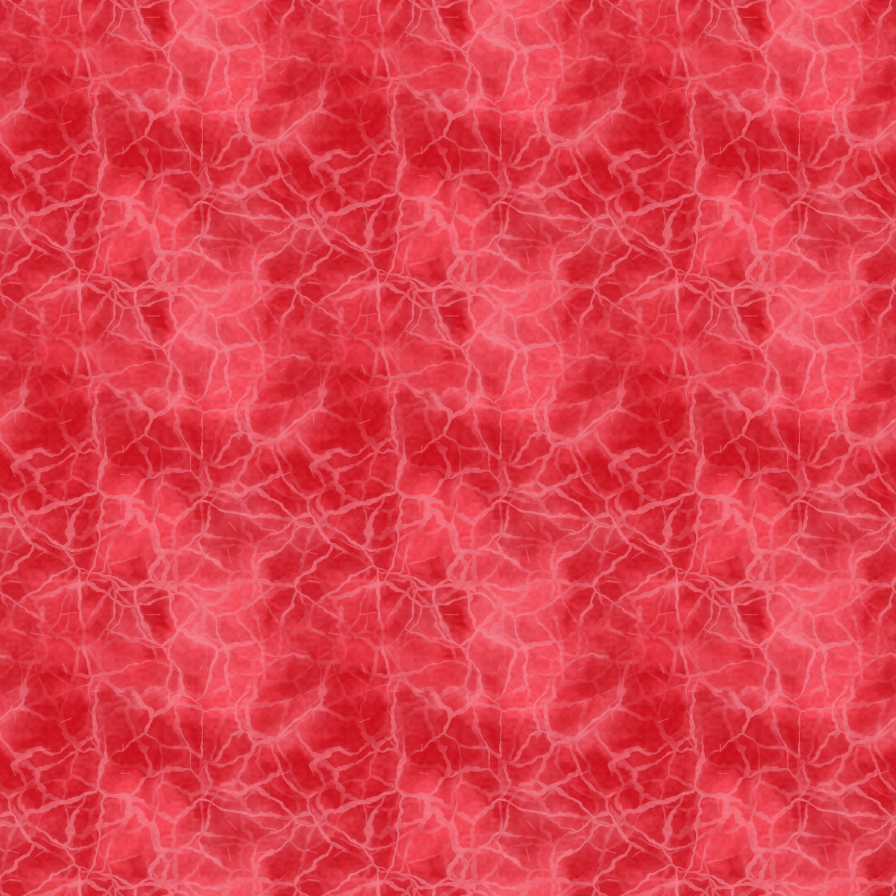
Give the GLSL for this texture, as a WebGL 2 fragment shader.

```glsl
#version 300 es
precision highp float;

uniform vec2 u_resolution;
out vec4 fragColor;

float hash(vec2 p) {
  return fract(sin(dot(p, vec2(127.1, 311.7))) * 43758.5453);
}

// Wraps a lattice cell so everything repeats after n cells
vec2 wrapCell(vec2 cell, float n) {
  return floor(mod(cell + 0.5, n));
}

float noise(vec2 p, float n, float seed) {
  vec2 i = floor(p), f = fract(p);
  f = f * f * f * (f * (f * 6.0 - 15.0) + 10.0);
  vec2 a = wrapCell(i, n) + seed, b = wrapCell(i + 1.0, n) + seed;
  return mix(mix(hash(a), hash(vec2(b.x, a.y)), f.x),
             mix(hash(vec2(a.x, b.y)), hash(b), f.x), f.y);
}

float fbm(vec2 p, float n, float seed) {
  float sum = 0.0, amp = 0.52;
  for (int i = 0; i < 5; i++) {
    sum += amp * noise(p * n, n, seed);
    n *= 2.0;
    amp *= 0.5;
    seed += 7.3;
  }
  return sum;
}

vec2 cellPoint(vec2 cell, float n, float seed) {
  vec2 c = wrapCell(cell, n) + seed;
  return 0.05 + 0.9 * vec2(hash(c), hash(c + 41.7));
}

// Distance to the nearest border between scattered cells, in tile units
float crackDistance(vec2 p, float n, float seed) {
  vec2 q = p * n, i = floor(q), f = q - i, nearCell, nearest;
  float best = 9.0, edge = 9.0;
  for (int y = -1; y <= 1; y++)
    for (int x = -1; x <= 1; x++) {
      vec2 g = vec2(x, y), r = g + cellPoint(i + g, n, seed) - f;
      if (dot(r, r) < best) {
        best = dot(r, r);
        nearest = r;
        nearCell = g;
      }
    }
  for (int y = -2; y <= 2; y++)
    for (int x = -2; x <= 2; x++) {
      vec2 g = nearCell + vec2(x, y), r = g + cellPoint(i + g, n, seed) - f;
      vec2 d = r - nearest;
      if (dot(d, d) > 1e-4) edge = min(edge, dot(0.5 * (nearest + r), normalize(d)));
    }
  return edge / n;
}

// Short fine strokes, at most one in each grid cell
float scratches(vec2 p, float n, float pixel) {
  vec2 q = p * n, c = wrapCell(floor(q), n);
  float angle = 6.2832 * hash(c + 3.1);
  vec2 dir = vec2(cos(angle), sin(angle));
  vec2 r = fract(q) - 0.35 - 0.3 * vec2(hash(c + 5.7), hash(c + 9.2));
  float len = 0.1 + 0.2 * hash(c + 13.4);
  float d = length(r - dir * clamp(dot(r, dir), -len, len)) / n;
  return step(0.7, hash(c + 17.9)) * (1.0 - smoothstep(0.0, 0.001 + pixel, d));
}

void main() {
  // Three identical tiles across and down
  vec2 p = gl_FragCoord.xy / u_resolution * 3.0;
  float pixel = 3.0 / min(u_resolution.x, u_resolution.y);

  vec2 sway = vec2(fbm(p, 4.0, 11.0), fbm(p, 4.0, 23.0)) - 0.5;
  vec2 ripple = vec2(fbm(p, 16.0, 31.0), fbm(p, 16.0, 47.0)) - 0.5;
  vec2 stone = p + 0.12 * sway + 0.05 * ripple;

  // Overlapping vein networks, fading in and out along their length
  float veins = 0.0, halo = 0.0;
  for (int k = 0; k < 4; k++) {
    float s = float(k) * 19.0;
    float d = crackDistance(p + 0.13 * sway + 0.035 * ripple, 3.0 + float(k), 61.0 + s);
    float strength = smoothstep(0.3, 0.68, fbm(p, 5.0, 83.0 + s));
    float width = 0.002 + 0.006 * noise(p * 9.0, 9.0, 97.0 + s);
    float line = 1.0 - smoothstep(width - 0.5 * pixel, width + pixel, d);
    veins = max(veins, line * (0.2 + 0.65 * strength));
    halo += strength * exp(-d * 30.0) * 0.5;
  }

  // Mottled red ground
  float tone = fbm(stone, 4.0, 131.0) + 0.35 * (fbm(stone, 14.0, 151.0) - 0.5);
  tone += 0.1 * halo - 0.03;
  vec3 color = mix(vec3(0.79, 0.07, 0.12), vec3(0.88, 0.18, 0.235), smoothstep(0.3, 0.5, tone));
  color = mix(color, vec3(0.96, 0.27, 0.33), smoothstep(0.48, 0.72, tone));

  // Milky haze gathered around the veins
  float cloud = smoothstep(0.38, 0.72, fbm(stone, 5.0, 173.0));
  float wisps = smoothstep(0.46, 0.56, fbm(stone, 9.0, 191.0));
  float haze = clamp(halo * (0.2 + 0.35 * cloud + 0.25 * wisps) + 0.14 * cloud, 0.0, 0.6);
  color = mix(color, vec3(0.94, 0.48, 0.53), haze);

  // Veins, scratches and fine grain
  color = mix(color, vec3(0.95, 0.53, 0.58), veins * 0.7);
  color = mix(color, vec3(0.96, 0.5, 0.55), 0.4 * scratches(p, 11.0, pixel));
  color += 0.05 * (noise(p * 90.0, 90.0, 211.0) - 0.5);
  fragColor = vec4(clamp(color, 0.0, 1.0), 1.0);
}
```
